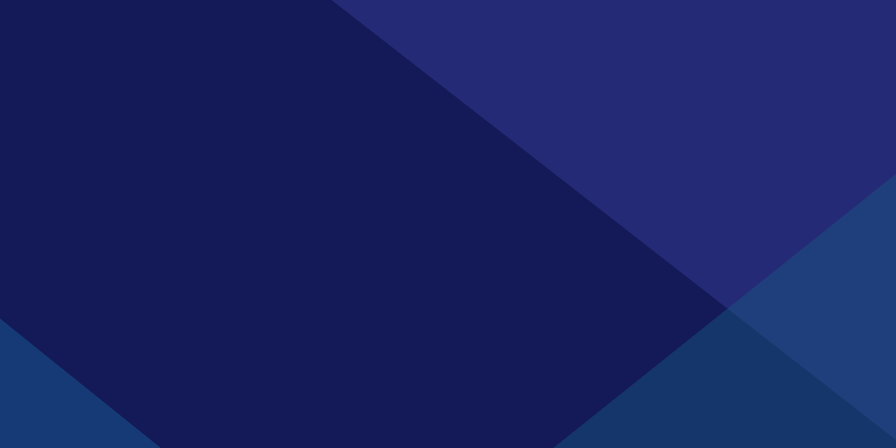
Write a WebGL 2 fragment shader that draws this background.

```glsl
#version 300 es
precision highp float;

uniform vec2 u_resolution;
out vec4 fragColor;

#define NAVY vec3(0.078, 0.102, 0.345)
#define VIOLET vec3(0.141, 0.163, 0.459)
#define TEAL vec3(0.091, 0.347, 0.511)
#define CORNER_BLUE vec3(0.086, 0.227, 0.459)
#define TEAL_OPACITY 0.45

// Signed distance to the line through a and b, positive on its left side
float lineSide(vec2 p, vec2 a, vec2 b) {
    vec2 along = normalize(b - a);
    return dot(p - a, vec2(-along.y, along.x));
}

// Antialiased coverage of the positive side, one pixel wide
float coverage(float dist) {
    return clamp(dist * u_resolution.y + 0.5, 0.0, 1.0);
}

void main() {
    // Canvas height is one unit, width is two
    vec2 p = gl_FragCoord.xy * vec2(2.0, 1.0) / u_resolution;

    // Half planes: upper right, lower right, lower left
    float upperRight = coverage(lineSide(p, vec2(0.740, 1.0), vec2(2.0, 0.018)));
    float lowerRight = coverage(lineSide(p, vec2(2.0, 0.612), vec2(1.235, 0.0)));
    float lowerLeft = coverage(lineSide(p, vec2(0.359, 0.0), vec2(0.0, 0.289)));

    // Stack the flat panels, the teal one being translucent
    vec3 color = mix(NAVY, VIOLET, upperRight);
    color = mix(color, TEAL, lowerRight * TEAL_OPACITY);
    color = mix(color, CORNER_BLUE, lowerLeft);

    fragColor = vec4(color, 1.0);
}
```
